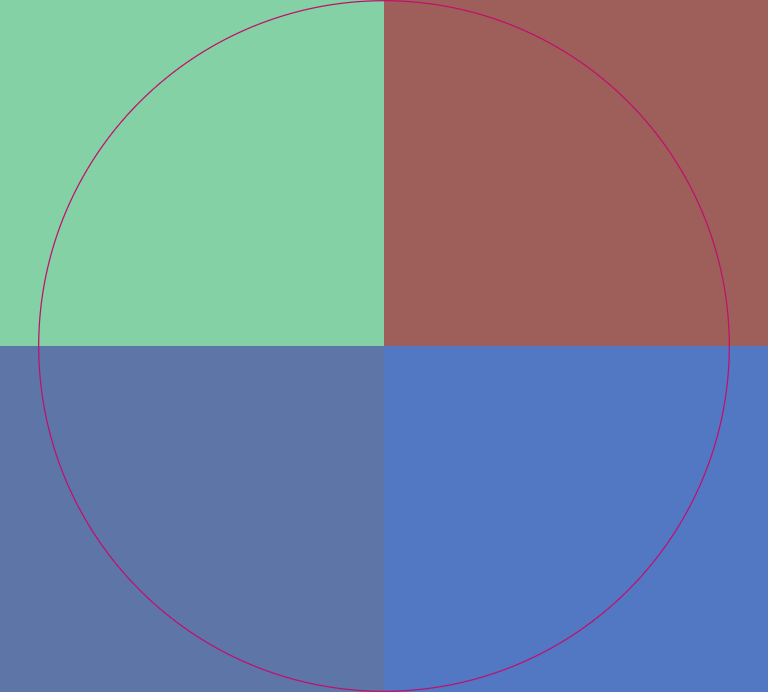
This background is drawn by a Shadertoy shader. Its source:

```glsl
// Four flat coloured quadrants with a thin magenta circle touching top and bottom.

void mainImage(out vec4 fragColor, in vec2 fragCoord)
{
    // Centred coordinates, one unit per canvas height
    vec2 p = (fragCoord - 0.5 * iResolution.xy) / iResolution.y;
    float pixel = 1.0 / iResolution.y;

    // Quadrants, with edges smoothed over one pixel
    vec2 side = clamp(p / pixel + 0.5, 0.0, 1.0);
    vec3 lower = mix(vec3(0.37, 0.46, 0.66), vec3(0.32, 0.47, 0.77), side.x);
    vec3 upper = mix(vec3(0.515, 0.82, 0.645), vec3(0.62, 0.37, 0.35), side.x);
    vec3 color = mix(lower, upper, side.y);

    // Thin ring: coverage of a line narrower than or near one pixel
    float ringDistance = abs(length(p) - 0.499);
    float halfWidth = 0.0009;
    float outer = clamp((halfWidth - ringDistance) / pixel + 0.5, 0.0, 1.0);
    float inner = clamp((-halfWidth - ringDistance) / pixel + 0.5, 0.0, 1.0);
    color = mix(color, vec3(0.75, 0.06, 0.43), outer - inner);

    fragColor = vec4(color, 1.0);
}
```
